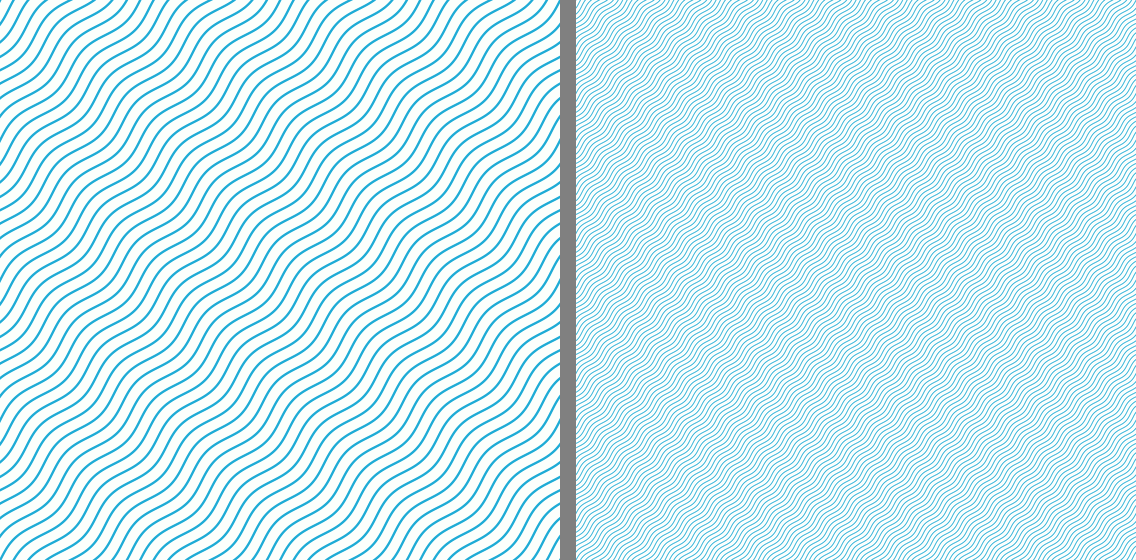
Left, the tile; right, the same tile 3 across and 3 down.
Give the GLSL for this pattern, as a three.js fragment shader.

```glsl
// Thin blue wavy lines climbing diagonally over near-white paper.
// A sine along one diagonal bends evenly spaced lines that run along it;
// dividing by the gradient keeps their width even. Whole counts make it tile.
varying vec2 vUv;

const float TAU = 6.2831853;
const float LINES = 32.0; // lines crossing each edge
const float WAVES = 4.0;  // wave periods along each edge

// Distance from p to the centre of the nearest wavy line.
float waveLineDistance(vec2 p) {
  float steepness = 0.33;
  float phase = TAU * WAVES * (p.x + p.y);
  float height = p.y - p.x - steepness * sin(phase) / (TAU * WAVES);

  // Exact gradient of the height field
  float bend = steepness * cos(phase);
  vec2 slope = vec2(-1.0 - bend, 1.0 - bend);

  float fromLine = abs(fract(height * LINES + 0.52) - 0.5) / LINES;
  return fromLine / length(slope);
}

void main() {
  vec3 paper = vec3(0.99, 1.0, 0.99);
  vec3 ink = vec3(0.12, 0.675, 0.84);

  // Soft edge, never thinner than about a pixel
  float soft = max(0.001, 0.6 * fwidth(vUv.x));
  float halfWidth = 0.0021;
  float line = 1.0 - smoothstep(halfWidth - soft, halfWidth + soft, waveLineDistance(vUv));

  gl_FragColor = vec4(mix(paper, ink, line), 1.0);
}
```
